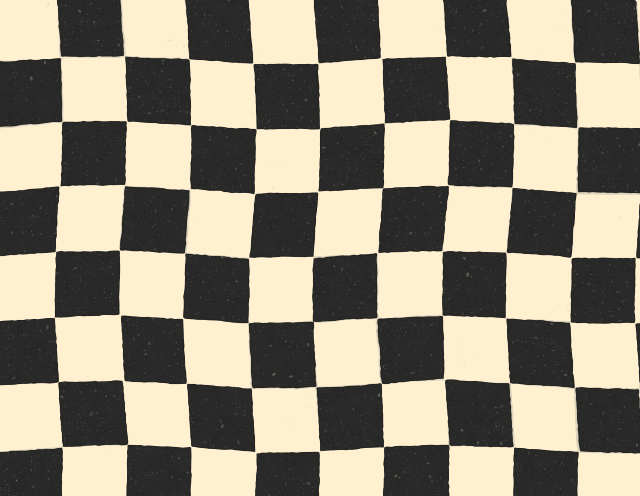
Reproduce this pattern procedurally as a Shadertoy shader.

```glsl
// Wavy hand-cut checkerboard of charcoal squares on cream paper, with faint flecks.

vec2 hash2(vec2 p) {
    vec3 q = fract((p.xyx + 17.3) * vec3(0.1031, 0.1030, 0.0973));
    q += dot(q, q.yzx + 33.33);
    return fract((q.xx + q.yz) * q.zy);
}

float noise(vec2 p) {
    vec2 i = floor(p), f = fract(p);
    f = f * f * (3.0 - 2.0 * f);
    return mix(mix(hash2(i).x, hash2(i + vec2(1, 0)).x, f.x),
               mix(hash2(i + vec2(0, 1)).x, hash2(i + 1.0).x, f.x), f.y);
}

// Grid crossing displaced by two slow waves and a little jitter
vec2 crossing(vec2 id) {
    vec2 v = vec2(0.911, 0.93) + id * vec2(0.9975, 1.0025);
    vec2 wave = cos(1.205 * (v.yx - vec2(2.0, 4.33)));
    return v + 0.065 * wave + 0.022 * (hash2(id) - 0.5);
}

vec2 corner(vec2 cell, int k, float seed, float looseness) {
    vec2 id = cell + vec2(k == 1 || k == 2, k >= 2);
    return crossing(id) + looseness * (hash2(cell * 7.0 + id * 13.0 + seed) - 0.5);
}

float smoothMax(float a, float b, float r) {
    float h = max(r - abs(a - b), 0.0) / r;
    return max(a, b) + h * h * r * 0.25;
}

// Signed distance to one square, from the half-planes of its four sides
float square(vec2 p, vec2 cell, float seed, float looseness) {
    float d = -1.0;
    for (int k = 0; k < 4; k++) {
        vec2 a = corner(cell, k, seed, looseness);
        vec2 side = normalize(corner(cell, (k + 1) % 4, seed, looseness) - a);
        vec2 q = p - a;
        d = smoothMax(d, side.y * q.x - side.x * q.y, 0.025);
    }
    return d;
}

// Scattered slightly elongated dust, three sizes
float flecks(vec2 p, float px) {
    float sum = 0.0;
    for (int i = 0; i < 3; i++) {
        float scale = 3.7 * exp2(float(i) * 1.1);
        vec2 q = p * scale + float(i) * 31.7;
        vec2 id = floor(q), h = hash2(id), g = hash2(id + 57.0);
        vec2 d = fract(q) - 0.2 - 0.6 * h;
        float angle = 6.2832 * g.x;
        d = mat2(cos(angle), sin(angle), -sin(angle), cos(angle)) * d;
        d.x *= 0.6;
        float r = mix(0.03, 0.07, h.x), aa = px * scale * 0.7;
        sum += (1.0 - smoothstep(r - aa, r + aa, length(d))) * pow(g.y, 5.0);
    }
    return min(sum, 1.0);
}

void mainImage(out vec4 fragColor, in vec2 fragCoord) {
    // One unit is one square; y runs down from the top
    float px = 7.675 / iResolution.y;
    vec2 p = vec2(fragCoord.x, iResolution.y - fragCoord.y) * px;

    // Unsteady scissor edges
    vec2 q = p + 0.016 * (vec2(noise(p * 5.0), noise(p * 5.0 + 40.0)) - 0.5)
               + 0.012 * (vec2(noise(p * 17.0), noise(p * 17.0 + 80.0)) - 0.5);

    // Nearest dark square, and a loose pale offcut beneath some of them
    vec2 home = floor((p - vec2(0.911, 0.93)) / vec2(0.9975, 1.0025));
    float dark = 1.0, offcut = 1.0;
    for (int j = -1; j <= 1; j++)
    for (int i = -1; i <= 1; i++) {
        vec2 cell = home + vec2(i, j);
        if (mod(cell.x + cell.y, 2.0) < 0.5) continue;
        dark = min(dark, square(q, cell, 0.0, 0.02) + 0.002);
        if (hash2(cell + 91.0).x > 0.45)
            offcut = min(offcut, square(q, cell, 5.0, 0.05));
    }

    float aa = 0.6 * px;
    float dust = flecks(p, px);

    // Cream paper with barely visible specks
    vec3 color = vec3(1.0, 0.94, 0.81) - 0.07 * dust * step(0.8, noise(p * 2.3));
    color = mix(color, vec3(0.76, 0.74, 0.68), 0.55 * (1.0 - smoothstep(-aa, aa, offcut)));

    // Charcoal with grain, a darker rim and dust
    vec3 charcoal = vec3(0.16, 0.16, 0.158);
    charcoal += 0.014 * (noise(p * 45.0) - 0.5) + 0.012 * (noise(p * 6.0) - 0.5);
    charcoal -= 0.03 * smoothstep(-0.025, -0.005, dark);
    charcoal = mix(charcoal, vec3(0.51, 0.49, 0.44), 0.75 * dust);
    color = mix(color, charcoal, 1.0 - smoothstep(-aa, aa, dark));

    fragColor = vec4(color, 1.0);
}
```
